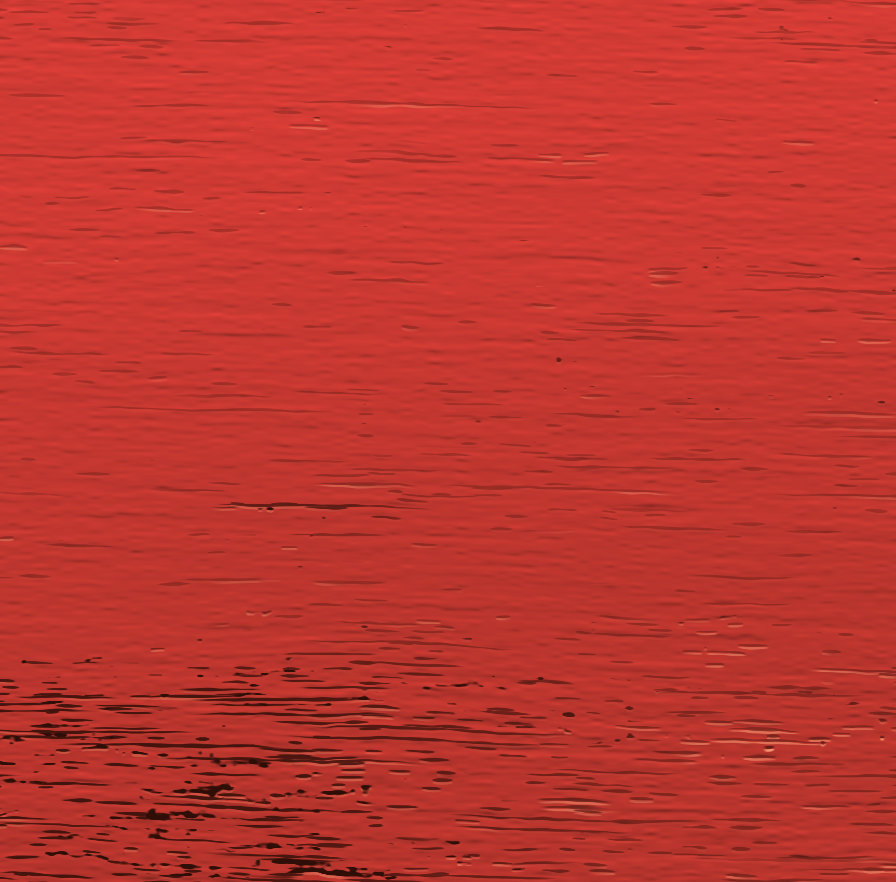
Give the GLSL for this texture, as a Shadertoy shader.

```glsl
// Weathered red paint brushed over wood: stretched value noise forms a fine grain
// relief lit from above; rows of tapered hairline grooves and ragged noise chips
// open dark gaps, crowded at the lower left, some with pale worn edges beneath.

const vec3 PAINT_LOW  = vec3(0.715, 0.204, 0.174);
const vec3 PAINT_HIGH = vec3(0.825, 0.232, 0.205);
const vec3 BARE_WOOD  = vec3(0.17, 0.05, 0.025);
const vec3 WORN_EDGE  = vec3(0.96, 0.56, 0.42);

float hash(vec2 cell) {
    vec3 a = fract(cell.xyx * 0.1031);
    a += dot(a, a.yzx + 33.33);
    return fract((a.x + a.y) * a.z);
}

float noise(vec2 p) {
    vec2 i = floor(p), f = fract(p);
    f = f * f * (3.0 - 2.0 * f);
    float low  = mix(hash(i), hash(i + vec2(1, 0)), f.x);
    float high = mix(hash(i + vec2(0, 1)), hash(i + vec2(1, 1)), f.x);
    return mix(low, high, f.y);
}

// Bends the canvas so that the grain sinks gently to the right.
vec2 grainSpace(vec2 p) {
    float bend = 0.010 * noise(p * vec2(2.5, 4.0))
               + 0.004 * noise(p * vec2(14.0, 30.0))
               + 0.0016 * noise(p * vec2(60.0, 80.0));
    return vec2(p.x, p.y + 0.025 * p.x + bend) + 3.0;
}

float relief(vec2 q) {
    return 0.28 * noise(q * vec2(4.0, 80.0))
         + 0.40 * noise(q * vec2(12.0, 150.0))
         + 0.32 * noise(q * vec2(65.0, 230.0));
}

// Amount of wear: a broad lower left field and a small patch above it.
float wearAt(vec2 p) {
    float field = (1.0 - smoothstep(0.20, 0.31, p.y))
                * (1.0 - smoothstep(0.2, 0.85, p.x));
    vec2 d = (p - vec2(0.34, 0.42)) / vec2(0.13, 0.025);
    return max(field, 0.65 * exp(-dot(d, d)));
}

// Short ragged chips; more of them open as wear grows.
float chips(vec2 q, float wear) {
    float n = 0.50 * noise(q * vec2(17.0, 190.0))
            + 0.30 * noise(q * vec2(70.0, 240.0) + 17.0)
            + 0.20 * noise(q * vec2(150.0, 260.0) + 31.0);
    float band = noise(q * vec2(3.0, 26.0) + 41.0) - 0.5;
    float limit = mix(0.86, 0.665, wear) - 0.22 * band;
    return smoothstep(limit, limit + 0.09, n);
}

// One tapered hairline per grid cell, kept with the given density.
float hairlines(vec2 q, vec2 grid, float density, float seed) {
    vec2 s = q * grid;
    s.x += 7.0 * hash(vec2(floor(s.y), seed));
    vec2 cell = floor(s) + seed, f = fract(s);
    float kept = smoothstep(1.0 - density, 1.04 - density, hash(cell));
    float reach = mix(0.35, 0.95, hash(cell + 57.0));
    float taper = 1.0 - smoothstep(0.2 * reach, reach, abs(2.0 * f.x - 1.0));
    float offset = abs(f.y - mix(0.35, 0.65, hash(cell + 91.0))) / grid.y;
    float width = 0.0017 * taper * noise(q * vec2(55.0, 20.0) + seed);
    float line = 1.0 - smoothstep(width, width + 0.0012, offset);
    return kept * line * smoothstep(0.0, 0.35, taper);
}

// Long, medium and short grooves, clustered in bands.
float grooves(vec2 q, float wear) {
    float band = smoothstep(0.3, 0.8, noise(q * vec2(2.0, 13.0) + 63.0));
    float density = mix(0.05, 0.30, wear) + 0.16 * band;
    return max(hairlines(q, vec2(2.7, 75.0), density, 5.0),
           max(hairlines(q, vec2(7.0, 105.0), density, 23.0),
               hairlines(q, vec2(19.0, 135.0), density, 47.0)));
}

float damage(vec2 q, float wear, float low) {
    float strength = mix(0.42, 0.85, max(wear, 0.5 * low));
    return max(chips(q, wear), strength * grooves(q, max(wear, 0.6 * low)));
}

void mainImage(out vec4 fragColor, in vec2 fragCoord) {
    vec2 p = fragCoord / iResolution.y;
    vec2 q = grainSpace(p);
    float wear = wearAt(p);
    float low = 1.0 - smoothstep(0.17, 0.36, p.y);

    // Paint fades downward and a little to the right.
    float glow = smoothstep(0.05, 1.05, p.y + 0.08 * (0.5 - p.x));
    float mottle = noise(p * vec2(3.0, 9.0)) - 0.5;
    vec3 color = mix(PAINT_LOW, PAINT_HIGH, glow) * (1.0 + 0.025 * mottle);

    // Relief lit from above; its shaded sides fall off more steeply.
    vec2 rise = vec2(0.0, 0.0015);
    float slope = relief(q - rise) - relief(q + rise);
    float shade = min(slope + 0.06, 0.0);
    float depth = mix(0.26, 0.40, low);
    color *= 1.0 + depth * slope - 1.1 * shade * shade;

    // Pale edges lie just under the gaps, only in places.
    float gap = damage(q, wear, low);
    float edge = damage(q + vec2(0.0, 0.0028), wear, low) * (1.0 - gap);
    float chosen = smoothstep(0.62, 0.9, noise(q * vec2(11.0, 45.0) + 29.0));
    color = mix(color, WORN_EDGE, edge * (0.10 + 0.9 * chosen) * (1.0 - 0.6 * wear));

    // Gaps are shallow in sound paint and bare where it has worn through.
    float bare = mix(0.6, 0.97, smoothstep(0.0, 0.5, wear));
    color = mix(color, BARE_WOOD, gap * bare);

    fragColor = vec4(color, 1.0);
}
```
